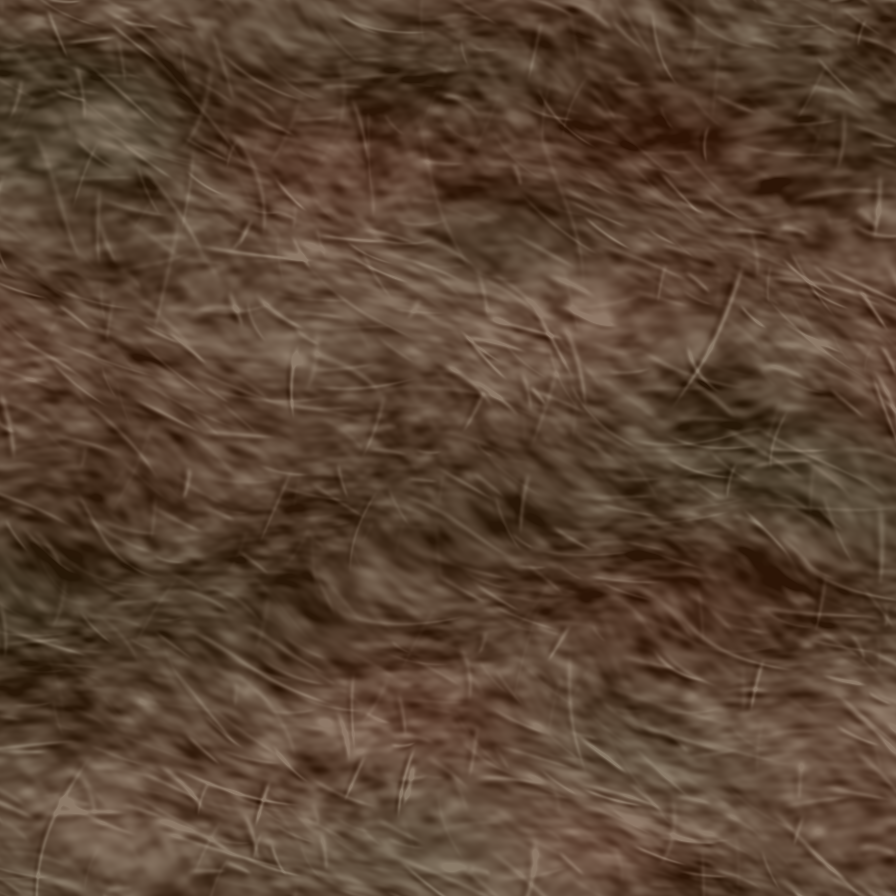
Reproduce this texture procedurally as a WebGL 1 fragment shader.

```glsl
precision highp float;
uniform vec2 u_resolution;

// Colour
const vec3 STRAW_MEAN = vec3(0.341, 0.255, 0.190);
const vec3 TONE_STEP = vec3(0.075, 0.073, 0.072);
const vec3 RUST_SHIFT = vec3(0.014, -0.007, -0.004);

// Ground
const float BAND_PERIOD = 0.53;
const float BAND_CREST = 0.63;
const float BAND_TONE = 0.42;
const float PATCH_TONE = 0.36;
const float CLUMP_TONE = 0.36;
const float FIBRE_TONE = 0.44;
const float LEAN = -0.36;

// Loose stalks
const int STALK_LAYERS = 5;
const float LARGEST_CELL = 0.125;
const float CELL_SHRINK = 0.8;
const float STEEP_SHARE = 0.24;
const float STALK_WIDTH = 0.0026;
const float STALK_TONE = 2.3;
const float SHADE_TONE = 0.42;

vec3 hash3(vec2 p, float seed) {
  vec3 q = fract(p.xyx * vec3(0.1031, 0.1030, 0.0973) + seed * 0.137);
  q += dot(q, q.yxz + 33.33);
  return fract((q.xxy + q.yzz) * q.zyx);
}

// Coordinates along and across a direction
vec2 alongAcross(vec2 p, float angle) {
  vec2 dir = vec2(cos(angle), sin(angle));
  return vec2(dot(p, dir), dot(p, vec2(-dir.y, dir.x)));
}

// Cellular noise: one signed soft blob per cell, about unit deviation
float blobNoise(vec2 p, float seed) {
  vec2 id = floor(p);
  float sum = 0.0;
  for (int y = -1; y <= 1; y++) {
    for (int x = -1; x <= 1; x++) {
      vec2 cell = id + vec2(float(x), float(y));
      vec3 rnd = hash3(cell, seed);
      vec2 d = p - cell - rnd.xy;
      float blob = max(0.0, 1.0 - dot(d, d));
      sum += (rnd.z * 2.0 - 1.0) * blob * blob * blob;
    }
  }
  return sum * 2.6;
}

float fibres(vec2 p, float angle, vec2 frequency, float seed) {
  return blobNoise(alongAcross(p, angle) * frequency, seed);
}

// Bent, tapering stalks, each with a dark side below
float stalks(vec2 p, float size, float seed) {
  vec2 grid = p / size;
  vec2 id = floor(grid);
  float sum = 0.0;
  for (int y = -1; y <= 1; y++) {
    for (int x = -1; x <= 1; x++) {
      vec2 cell = id + vec2(float(x), float(y));
      vec3 place = hash3(cell, seed);
      vec3 form = hash3(cell + 17.0, seed + 5.3);
      float angle = form.x < STEEP_SHARE ? mix(-2.1, -0.8, place.z)
                                         : mix(-0.8, 0.05, place.z);
      vec2 q = alongAcross(grid - cell - place.xy, angle) * size;
      float halfLength = size * mix(0.25, 0.85, form.y);
      float t = q.x / halfLength;
      q.y += (form.z - 0.5) * 0.3 * halfLength * t * t;
      float width = STALK_WIDTH * mix(0.7, 1.25, form.z) * (1.0 - 0.25 * t);
      float light = exp(-q.y * q.y / (width * width));
      float below = q.y / width + 2.0;
      float shade = exp(-0.5 * below * below);
      float chance = fract(place.z * 13.7);
      float strength = STALK_TONE * mix(0.1, 1.0, chance * chance);
      float ends = 1.0 - smoothstep(0.5, 1.0, abs(t));
      sum += ends * strength * (light - SHADE_TONE * shade);
    }
  }
  return sum;
}

void main() {
  vec2 p = gl_FragCoord.xy / u_resolution.y;

  // Layered sines bend the lie of the grass
  vec2 bent = p + 0.010 * vec2(sin(p.y * 19.0 + 2.0 * sin(p.x * 7.0)),
                               sin(p.x * 15.0 + 3.0 * sin(p.y * 9.0)));

  // Broad bands and patches of shade
  float sway = 0.04 * sin(p.x * 5.0 + 1.0) + 0.02 * sin(p.x * 13.0);
  float band = cos(6.2832 * (p.y - BAND_CREST + sway) / BAND_PERIOD);
  float broad = fibres(bent, -0.12, vec2(3.5, 9.0), 1.0);
  float tone = BAND_TONE * band + PATCH_TONE * broad;
  tone += CLUMP_TONE * fibres(bent, -0.2, vec2(12.0, 30.0), 2.0);

  // Matted fibres at several slants
  tone += FIBRE_TONE * fibres(bent, LEAN, vec2(24.0, 85.0), 3.0);
  tone += 0.8 * FIBRE_TONE * fibres(bent, LEAN + 0.25, vec2(38.0, 130.0), 4.0);
  tone += 0.6 * FIBRE_TONE * fibres(bent, LEAN - 0.4, vec2(40.0, 110.0), 5.0);
  tone += 0.5 * FIBRE_TONE * fibres(bent, 0.5, vec2(35.0, 90.0), 6.0);

  // Loose stalks, long to short
  float size = LARGEST_CELL;
  float litStalks = 0.0;
  for (int i = 0; i < STALK_LAYERS; i++) {
    float seed = float(i) * 3.1 + 7.0;
    litStalks += stalks(bent + seed * 0.37, size, seed);
    size *= CELL_SHRINK;
  }
  tone += litStalks * (0.8 + 0.2 * band);
  tone = clamp(tone, -2.3, 3.0);

  // Rusty on the crests, mossy in the shade
  float rust = 0.7 * band + 0.6 * fibres(p, -0.15, vec2(4.0, 8.0), 8.0);
  rust -= 0.35 * max(tone, 0.0);
  vec3 colour = STRAW_MEAN + TONE_STEP * tone;
  colour += RUST_SHIFT * clamp(rust, -1.5, 1.5);
  gl_FragColor = vec4(colour, 1.0);
}
```
